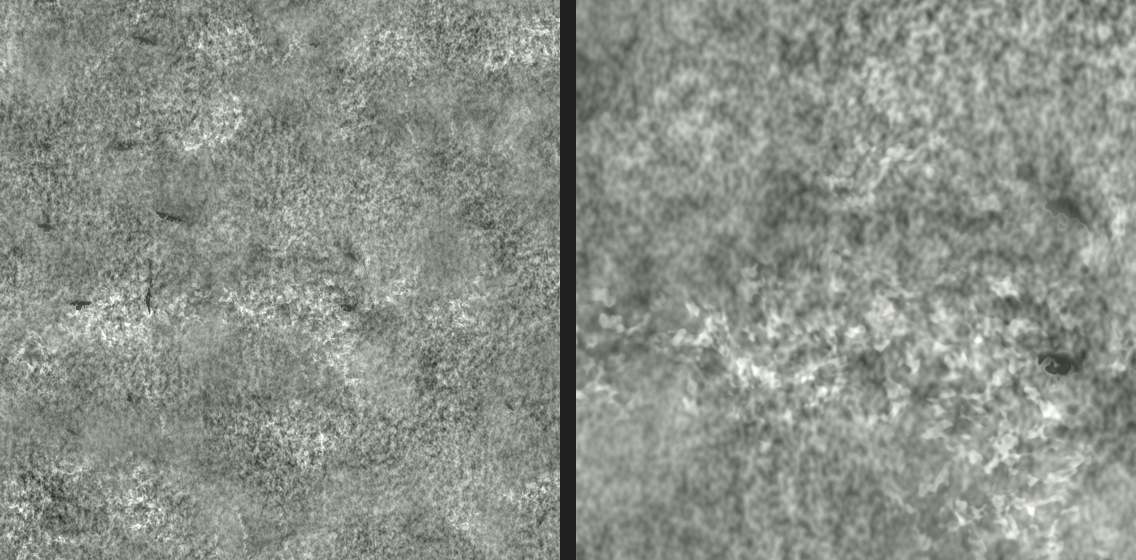
Left, the full canvas; right, a detail of the centre.
Write a Shadertoy shader that draws this texture.

```glsl
#define BASE_TONE 0.552
#define BROAD_CONTRAST 0.26
#define MOTTLE_CONTRAST 0.22
#define GRAIN_CONTRAST 0.40
#define GRAIN_SCALE 66.0
#define CRUST_STRENGTH 0.27
#define VEIN_STRENGTH 0.13
#define LEDGE_STRENGTH 0.08
#define CREVICE_CELLS 6.0
#define CREVICE_CHANCE 0.5
#define STONE_TINT vec3(-0.020, 0.0, -0.030)
#define CRUST_TINT vec3(0.013, 0.003, -0.001)

vec2 hash2(vec2 cell) {
    vec3 h = fract(cell.xyx * vec3(0.1031, 0.1030, 0.0973));
    h += dot(h, h.yzx + 33.33);
    return fract((h.xx + h.yz) * h.zy);
}

float cornerSlope(vec2 cell, vec2 offset) {
    float angle = 6.2832 * hash2(cell).x;
    return dot(vec2(cos(angle), sin(angle)), offset);
}

float gradientNoise(vec2 p) {
    vec2 i = floor(p), f = p - i;
    vec2 u = f * f * f * (f * (f * 6.0 - 15.0) + 10.0);
    vec2 e = vec2(0.0, 1.0);
    float low = mix(cornerSlope(i, f), cornerSlope(i + e.yx, f - e.yx), u.x);
    float high = mix(cornerSlope(i + e, f - e), cornerSlope(i + 1.0, f - 1.0), u.x);
    return mix(low, high, u.y);
}

float fbm(vec2 p, int octaves, float gain) {
    float sum = 0.0, weight = 0.5;
    for (int i = 0; i < octaves; i++) {
        sum += weight * gradientNoise(p);
        p = mat2(1.6, 1.2, -1.2, 1.6) * p + 17.3;
        weight *= gain;
    }
    return sum;
}

vec2 rotate(vec2 p, float angle) {
    float c = cos(angle), s = sin(angle);
    return vec2(c * p.x + s * p.y, c * p.y - s * p.x);
}

// Fine fibres, upright in some areas and slanted in others, over crisp grit
float grain(vec2 p) {
    float upright = gradientNoise(p * GRAIN_SCALE * vec2(1.5, 0.75));
    float slanted = gradientNoise(rotate(p, 0.75) * GRAIN_SCALE * vec2(0.75, 1.4) + 40.0);
    float fibre = mix(upright, slanted, smoothstep(-0.15, 0.15, gradientNoise(p * 5.0 + 70.0)));
    return 0.42 * fibre + fbm(p * GRAIN_SCALE * vec2(2.0, 1.6) + 90.0, 2, 0.9);
}

// x: dark ragged gap, y: soft shade above it, z: pale lip below it
vec3 crevices(vec2 p, float ragged) {
    vec3 result = vec3(0.0);
    vec2 home = floor(p * CREVICE_CELLS);
    for (int k = 0; k < 9; k++) {
        vec2 cell = home + vec2(k % 3, k / 3) - 1.0;
        vec2 place = hash2(cell + 11.0), shape = hash2(cell + 57.0);
        if (hash2(cell + 93.0).x > CREVICE_CHANCE) continue;
        vec2 d = rotate(p - (cell + 0.15 + 0.7 * place) / CREVICE_CELLS, mix(-1.6, 0.15, shape.x));
        float halfLength = mix(0.014, 0.036, shape.y);
        float along = d.x / halfLength;
        float taper = max(0.0, 1.0 - abs(along)) * smoothstep(-1.0, 0.6, along);
        float halfWidth = mix(0.004, 0.010, place.x) * taper * (1.0 + 2.5 * ragged);
        float gap = 1.0 - smoothstep(-0.003, 0.0015, abs(d.y) - halfWidth);
        float reach = exp(-along * along * 0.8);
        float shade = reach * smoothstep(-0.003, 0.003, d.y) * exp(-abs(d.y) * 50.0);
        float lip = reach * smoothstep(0.001, 0.005, -d.y) * exp(-abs(d.y) * 100.0);
        float depth = smoothstep(0.0, 0.3, taper) * mix(0.3, 1.0, place.y);
        result = max(result, vec3(gap * depth, shade, lip));
    }
    return result;
}

void mainImage(out vec4 fragColor, in vec2 fragCoord) {
    vec2 p = fragCoord / iResolution.y;
    vec2 warp = vec2(fbm(p * 9.0, 3, 0.55), fbm(p * 9.0 + 31.0, 3, 0.55));
    vec2 q = p + 0.035 * warp;

    // Cloudy tone, mottling and grain
    float relief = fbm(q * 3.6 + 5.0, 4, 0.55);
    float fibres = grain(p + 0.006 * warp);
    float roughness = clamp(0.95 + 0.9 * gradientNoise(q * 7.0 + 23.0), 0.6, 1.4);
    float tone = BASE_TONE + BROAD_CONTRAST * relief;
    tone += MOTTLE_CONTRAST * fbm(q * 16.0 + 9.0, 3, 0.6);
    tone += GRAIN_CONTRAST * roughness * fibres;

    // Pale mineral crust in broken patches
    float patches = smoothstep(0.02, 0.25, fbm(q * vec2(4.6, 5.4) + 61.0, 4, 0.6));
    float ridge = 1.0 - smoothstep(0.0, 0.11, abs(fbm(q * 26.0 + 83.0, 3, 0.6)));
    float flakes = smoothstep(-0.02, 0.25, fbm(p * 62.0 + 1.5 * warp, 3, 0.75));
    float crust = patches * (0.45 * ridge + 0.85 * flakes);

    // Thin, mostly upright veins
    float veinField = abs(gradientNoise(q * vec2(8.0, 2.8) + 47.0));
    float vein = 1.0 - smoothstep(0.004, 0.035, veinField);
    vein *= smoothstep(0.05, 0.3, gradientNoise(p * 6.0 + 19.0));
    vein *= smoothstep(-0.15, 0.2, fibres);

    // Chipped ledges: sharp on one side, fading on the other
    float ledgeStep = fract(3.5 * relief + 0.3 * warp.x);
    float ledge = smoothstep(0.0, 0.05, ledgeStep) * (1.0 - smoothstep(0.05, 0.35, ledgeStep));
    ledge *= smoothstep(-0.1, 0.25, gradientNoise(p * 5.0 + 29.0));

    vec3 crevice = crevices(p + 0.03 * warp + 0.006 * fibres, fibres);
    tone += CRUST_STRENGTH * crust + VEIN_STRENGTH * vein - LEDGE_STRENGTH * ledge;
    tone += 0.08 * crevice.z - 0.13 * crevice.y;
    tone = mix(tone, 0.18, 0.85 * crevice.x);

    vec3 color = vec3(tone) + STONE_TINT + CRUST_TINT * smoothstep(0.62, 0.8, tone);
    fragColor = vec4(clamp(color, 0.0, 1.0), 1.0);
}
```
